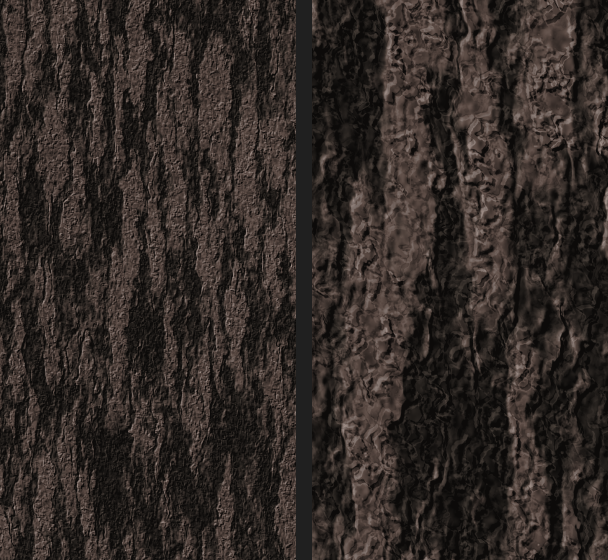
Left: the whole. Right: its middle third, enlarged.
A Shadertoy shader for this texture:

```glsl
// Rough tree bark: long ragged ridges with flaky skin between narrow fibrous fissures.

// Layout, in units of the canvas width
const vec2 PLATE_FREQ = vec2(14.0, 1.9);
const vec2 ISLAND_FREQ = vec2(25.0, 4.2);
const vec2 CRACK_FREQ = vec2(24.0, 4.5);
const vec2 FLAKE_FREQ = vec2(62.0, 44.0);
const vec2 SLIVER_FREQ = vec2(85.0, 30.0);
const vec2 FIBRE_FREQ = vec2(120.0, 34.0);
const vec2 GRAIN_FREQ = vec2(170.0, 120.0);
const vec2 MEANDER = vec2(0.075, 0.12);
const vec2 RAGGED = vec2(0.036, 0.06);

// Light and tone
const vec2 TO_LIGHT = vec2(-0.0034, 0.0040);
const float RELIEF = 0.46;
const float GRAIN = 0.16;
const float FISSURE_TONE = 0.085;
const float PLATE_TONE = 0.240;
const float DARKEST = 0.040;
const float BRIGHTEST = 0.55;

// Tints, relative to the green channel
const vec3 FISSURE_TINT = vec3(1.14, 1.0, 0.90);
const vec3 PLATE_TINT = vec3(1.22, 1.0, 0.91);
const vec3 RIM_TINT = vec3(1.12, 1.0, 0.95);

const int SAMPLES = 2; // per axis, for smooth edges

vec2 hash2(vec2 p) {
    vec3 q = fract(p.xyx * vec3(0.1031, 0.1030, 0.0973));
    q += dot(q, q.yzx + 33.33);
    return fract((q.xx + q.yz) * q.zy);
}

float noise(vec2 p) {
    vec2 i = floor(p), f = fract(p);
    f = f * f * (3.0 - 2.0 * f);
    float low = mix(hash2(i).x, hash2(i + vec2(1, 0)).x, f.x);
    float high = mix(hash2(i + vec2(0, 1)).x, hash2(i + vec2(1, 1)).x, f.x);
    return mix(low, high, f.y);
}

float fbm(vec2 p) {
    float sum = 0.0, amplitude = 0.533;
    for (int i = 0; i < 4; i++) {
        sum += amplitude * noise(p);
        p = p * 2.03 + 17.3;
        amplitude *= 0.5;
    }
    return sum;
}

// Cell pattern: x is the distance from the border, y a random value per cell
vec2 cells(vec2 p) {
    vec2 home = floor(p);
    float nearest = 9.0, second = 9.0, id = 0.0;
    for (int y = -1; y <= 1; y++)
    for (int x = -1; x <= 1; x++) {
        vec2 cell = home + vec2(x, y);
        vec2 jitter = hash2(cell);
        float d = length(cell + jitter - p);
        if (d < nearest) {
            second = nearest;
            nearest = d;
            id = fract(jitter.x * 7.0 + jitter.y * 13.0);
        } else {
            second = min(second, d);
        }
    }
    return vec2(second - nearest, id);
}

// Height of scales that overlap at random levels
float scales(vec2 p) {
    vec2 cell = cells(p);
    return smoothstep(0.0, 0.35, cell.x) * (0.15 + 0.85 * cell.y);
}

// 0 deep in a fissure, 1 on top of a plate
float plateMask(vec2 p) {
    vec2 slow = p * vec2(9.0, 4.5), fast = p * vec2(50.0, 30.0);
    vec2 q = p + MEANDER * (vec2(fbm(slow), fbm(slow + 31.0)) - 0.5);
    q += RAGGED * (vec2(fbm(fast + 7.0), fbm(fast + 63.0)) - 0.5);
    float level = cells(q * PLATE_FREQ).x;
    level += 0.9 * (fbm(q * ISLAND_FREQ + 50.0) - 0.5);
    level += 0.35 * (noise(p * vec2(95.0, 40.0)) - 0.5);
    float crack = abs(fbm(q * CRACK_FREQ + 120.0) - 0.5);
    level -= 0.30 * (1.0 - smoothstep(0.01, 0.08, crack));
    return smoothstep(-0.08, 0.46, level);
}

// Surface height in x, plate mask in y
vec2 surface(vec2 p) {
    float plate = plateMask(p);
    vec2 bend = vec2(fbm(p * 65.0), fbm(p * 65.0 + 41.0)) - 0.5;
    float flakes = scales(p * FLAKE_FREQ + bend * 2.4);
    float slivers = scales(p * SLIVER_FREQ + bend * 2.4);
    float fibres = noise(p * FIBRE_FREQ + bend * 2.0);
    float skin = mix(0.40 * slivers, 0.46 * flakes, plate) + 0.25 * fibres;
    return vec2(0.45 * plate + skin, plate);
}

vec3 bark(vec2 p) {
    vec2 here = surface(p);
    float lit = here.x - surface(p + TO_LIGHT).x;
    float plate = here.y;

    float tone = mix(FISSURE_TONE, PLATE_TONE, plate);
    tone *= 0.85 + 0.3 * fbm(p * vec2(6.0, 3.0) + 90.0);
    tone += RELIEF * lit * mix(0.65, 1.0, plate);
    tone += GRAIN * (noise(p * GRAIN_FREQ) - 0.5) * mix(0.6, 1.0, plate);
    tone = clamp(tone, DARKEST, BRIGHTEST);

    vec3 tint = mix(FISSURE_TINT, PLATE_TINT, plate);
    return tone * mix(tint, RIM_TINT, smoothstep(0.27, 0.45, tone));
}

void mainImage(out vec4 fragColor, in vec2 fragCoord) {
    vec3 sum = vec3(0.0);
    for (int y = 0; y < SAMPLES; y++)
    for (int x = 0; x < SAMPLES; x++) {
        vec2 offset = (vec2(x, y) + 0.5) / float(SAMPLES) - 0.5;
        sum += bark((fragCoord + offset) / iResolution.x);
    }
    fragColor = vec4(sum / float(SAMPLES * SAMPLES), 1.0);
}
```
